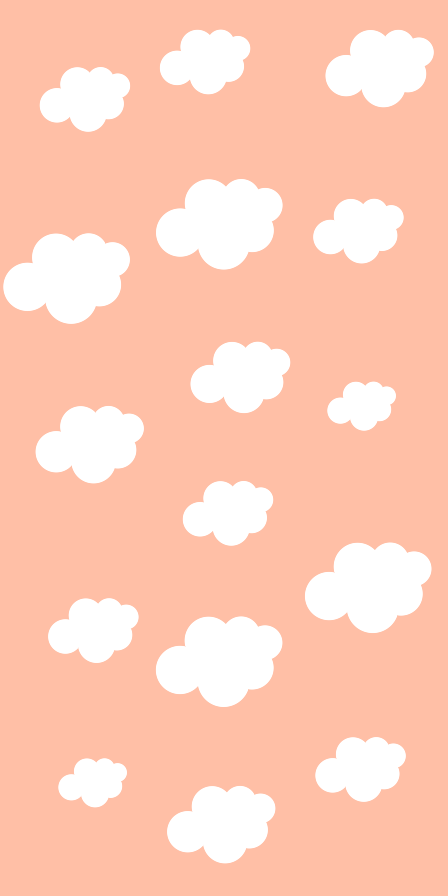
A Shadertoy shader for this pattern:

```glsl
// Flat white clouds scattered over a peach ground, as a seamless tile.
// Three columns are split into wrapping cells; each cell holds one cloud, a
// union of circles, with a permuted size class and a hashed position.

const vec3 PEACH = vec3(1.0, 0.749, 0.651);
const vec3 WHITE = vec3(1.0);

const vec2 TILE = vec2(1.0, 2.0);       // canvas extent in canvas widths
const int COLUMNS = 3;
const int ROWS[COLUMNS] = int[COLUMNS](5, 6, 5);            // cells per column
const int FIRST_CELL[COLUMNS] = int[COLUMNS](0, 5, 11);     // running cell count
const float LIFT[COLUMNS] = float[COLUMNS](0.0, 0.0, 0.18); // shift up, in cells
const int CELLS = 16;
const vec2 JITTER = vec2(0.85, 0.4);    // used part of the room in a cell
const float CLOUD_ASPECT = 0.715;       // cloud height over width
const float EDGE_PIXELS = 0.55;         // half width of the smooth edge

// Cloud widths, from small to large.
const float SMALL = 0.154;
const float MEDIUM = 0.203;
const float WIDE = 0.224;
const float BROAD = 0.243;
const float LARGE = 0.284;

// Puffs of a cloud of width one: centre and radius.
const int PUFFS = 7;
const vec3 PUFF[PUFFS] = vec3[PUFFS](
    vec3(-0.305, -0.064, 0.190),  // left
    vec3(-0.081,  0.167, 0.188),  // upper left
    vec3( 0.175,  0.207, 0.150),  // top
    vec3( 0.363,  0.150, 0.137),  // right
    vec3( 0.260, -0.047, 0.171),  // lower right
    vec3( 0.038, -0.150, 0.205),  // bottom
    vec3( 0.030,  0.040, 0.195)   // core
);

vec2 hash22(vec2 p) {
    vec3 q = fract(p.xyx * vec3(0.1031, 0.1030, 0.0973));
    q += dot(q, q.yzx + 33.33);
    return fract((q.xx + q.yz) * q.zy);
}

// Signed distance to a cloud of width one centred at the origin.
float cloudDistance(vec2 p) {
    float d = 1e3;
    for (int i = 0; i < PUFFS; i++) {
        d = min(d, length(p - PUFF[i].xy) - PUFF[i].z);
    }
    return d;
}

// Spreads the size classes over the cells in shares of 2, 6, 1, 3 and 4.
float cloudWidth(int cell) {
    int rank = cell * 5 % CELLS;
    if (rank < 2) return SMALL;
    if (rank < 8) return MEDIUM;
    if (rank < 9) return WIDE;
    return rank < 12 ? BROAD : LARGE;
}

void mainImage(out vec4 fragColor, in vec2 fragCoord) {
    vec2 uv = fragCoord / iResolution.xy;

    // Column and row of this cell; the rows wrap around the tile.
    int column = min(int(uv.x * float(COLUMNS)), COLUMNS - 1);
    float rows = float(ROWS[column]);
    vec2 g = vec2(uv.x * float(COLUMNS), uv.y * rows - LIFT[column]);
    int row = int(mod(floor(g.y), rows));
    int cell = FIRST_CELL[column] + row;
    vec2 cellSize = TILE / vec2(COLUMNS, rows);
    vec2 local = (fract(g) - 0.5) * cellSize;

    // Random position that keeps the whole cloud inside its cell.
    float width = cloudWidth(cell);
    vec2 room = cellSize - width * vec2(1.0, CLOUD_ASPECT);
    vec2 centre = (hash22(vec2(column, row) + 17.0) - 0.5) * room * JITTER;

    // Cloud mask with a smooth edge.
    float d = cloudDistance((local - centre) / width) * width;
    float edge = EDGE_PIXELS * TILE.y / iResolution.y;
    float cloud = 1.0 - smoothstep(-edge, edge, d);

    fragColor = vec4(mix(PEACH, WHITE, cloud), 1.0);
}
```
